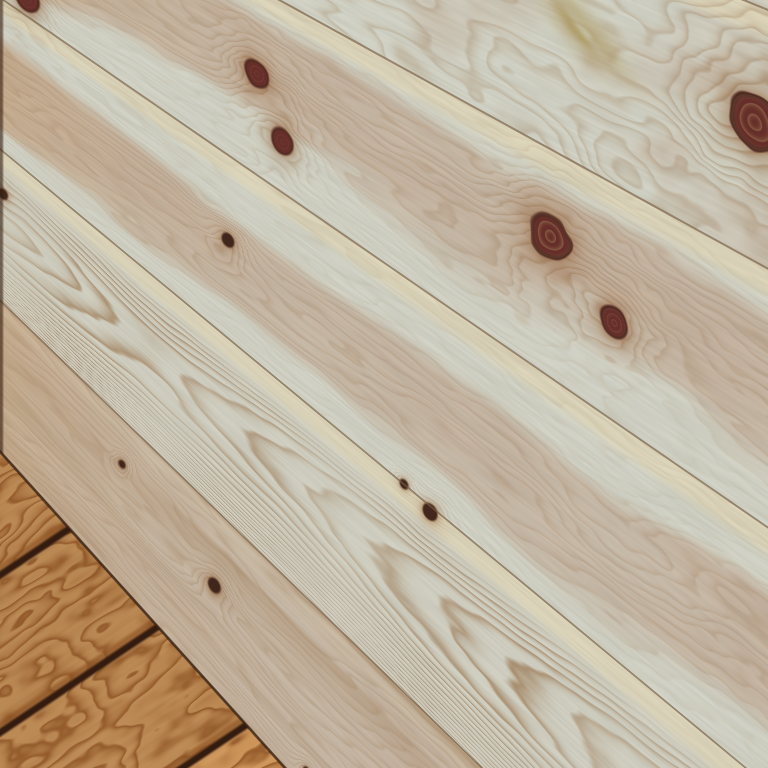
Reproduce this texture procedurally as a three.js fragment shader.

```glsl
// Pale pine wall boards fanning out in perspective, with knots, pink heartwood
// and grain, above a corner of orange deck boards running the other way.
// Board space is (x, v): whole values of v are seams, grain follows v.
varying vec2 vUv;

const vec3 SAPWOOD = vec3(0.81, 0.815, 0.765);
const vec3 CREAM = vec3(0.86, 0.825, 0.71);
const vec3 HEARTWOOD = vec3(0.755, 0.68, 0.605);
const vec3 GRAIN = vec3(0.62, 0.49, 0.35);
const vec3 OLIVE = vec3(0.66, 0.57, 0.32);
const vec3 KNOT_RED = vec3(0.40, 0.18, 0.16);
const vec3 KNOT_DARK = vec3(0.25, 0.15, 0.11);
const vec3 DECK = vec3(0.77, 0.57, 0.35);
const vec3 DECK_GRAIN = vec3(0.54, 0.31, 0.13);
const vec3 GAP = vec3(0.20, 0.11, 0.06);

float hash(vec2 p) { return fract(sin(dot(p, vec2(127.1, 311.7))) * 43758.55); }

float noise(vec2 p) {
  vec2 i = floor(p), f = fract(p);
  f = f * f * (3.0 - 2.0 * f);
  return mix(mix(hash(i), hash(i + vec2(1, 0)), f.x),
             mix(hash(i + vec2(0, 1)), hash(i + vec2(1, 1)), f.x), f.y);
}

float fbm(vec2 p) {
  float sum = 0.0, amp = 0.53;
  for (int i = 0; i < 4; i++) {
    sum += amp * noise(p);
    p = p * 2.03 + 7.1;
    amp *= 0.5;
  }
  return sum;
}

// Perspective fan: seam height and slope both grow evenly with v
float boardWidth(float x) { return 0.197 + 0.14 * x; }
float boardV(vec2 p) { return (p.y + 0.2 - 0.55 * p.x) / boardWidth(p.x); }
vec2 fromBoard(vec2 b) { return vec2(b.x, 0.55 * b.x - 0.2 + b.y * boardWidth(b.x)); }

float line(float d, float w) { return 1.0 - smoothstep(w * 0.4, w * 1.4, abs(d)); }

// Growth ring: slow darkening, then a quick fall
float ring(float phase) {
  float s = fract(phase);
  return s * s * s * (1.0 - smoothstep(0.8, 1.0, s)) * 2.0;
}

// knots = (nearest normalized distance, its radius, grain swirl, halo)
void addKnot(vec2 p, vec2 at, float r, inout vec4 knots) {
  vec2 d = p - fromBoard(at);
  float n = length(vec2(d.x - 0.3 * d.y, d.y * 0.76)) / r;
  n *= 0.88 + 0.24 * noise(p * 50.0);
  if (n < knots.x) knots.xy = vec2(n, r);
  knots.z += exp(-n * n * 0.13);
  knots.w = max(knots.w, exp(-1.9 * max(n - 0.9, 0.0)));
}

vec4 allKnots(vec2 p) {
  vec4 k = vec4(1000.0, 1.0, 0.0, 0.0);
  for (int j = 0; j < 3; j++) {
    float i = float(j) - 1.0, big = max(i, 0.0), n = float(j);
    vec2 at = vec2(0.335 + 0.382 * i, 0.46 - 0.076 * i);
    addKnot(p, at, 0.015 + 0.01 * big, k);
    addKnot(p, at + vec2(0.033 + 0.05 * i * i, 0.275 - 0.075 * i), 0.014 + 0.003 * big, k);
    addKnot(p, vec2(0.159 + 0.12 * n, 3.27 + 0.155 * n * n), 0.004 + 0.004 * mod(n, 2.0), k);
  }
  for (int j = 0; j < 2; j++)
    addKnot(p, vec2(0.526 + 0.034 * float(j), 2.0 + 0.03 * float(j)), 0.005 + 0.004 * float(j), k);
  addKnot(p, vec2(0.297, 1.464), 0.008, k);
  addKnot(p, vec2(0.004, 2.28), 0.006, k);
  addKnot(p, vec2(0.983, -0.543), 0.032, k);
  return k;
}

vec3 wall(vec2 p, float v) {
  float x = p.x, id = floor(v), f = v - id;
  vec4 k = allKnots(p);
  float wob = fbm(vec2(x * 5.0, v * 4.0)) - 0.5;

  // Heartwood band of each board
  vec2 band = id == 0.0 ? vec2(0.17, 0.70) : id == 1.0 ? vec2(0.29, 0.79) : vec2(-0.3, 1.4);
  float heart = smoothstep(band.x - 0.06, band.x + 0.06, f + wob * 0.2)
              * (1.0 - smoothstep(band.y - 0.1, band.y + 0.1, f + wob * 0.45));
  if (id == 2.0) heart = 0.12;
  if (id < 0.0) heart = 0.65 * smoothstep(0.48, 0.7, fbm(p * 5.0 + 3.0));
  vec3 col = mix(SAPWOOD, HEARTWOOD, heart * (0.82 + 0.5 * wob));
  col = mix(col, DECK, 0.3 * heart * exp(-x * 7.0));
  col = mix(col, CREAM, (1.0 - smoothstep(0.07, 0.14, f)) * (id == 3.0 ? 0.2 : 0.8));

  // Straight, cathedral or contour grain
  float phase = v * 17.0 + wob * 8.0 + k.z * 4.0, strength = 0.08 + 0.14 * heart;
  if (id == 2.0) {
    float arch = sqrt((x - 0.2) * (x - 0.2) + 0.0004) - 4.5 * (f - 0.47) * (f - 0.47);
    phase = -arch * 12.0 + wob * 2.8 + k.z;
    strength = 0.5 * smoothstep(0.1, 0.2, f) * (0.5 + noise(p * 9.0));
  } else if (id < 0.0) {
    phase = fbm(vec2(x * 3.5, v * 1.8)) * 15.0 + k.z * 3.0;
    strength = 0.25;
  }
  strength += 0.2 * min(k.z, 1.0);
  col = mix(col, GRAIN, strength * ring(phase));

  // Fibres, dark streaks and an olive stain
  col *= 0.975 + 0.05 * noise(vec2(x * 25.0, v * 90.0));
  float streak = smoothstep(0.5, 0.85, noise(vec2(x * 3.0, v * 13.0)));
  if (id == 3.0) col = mix(col, GRAIN, streak * (0.15 + 0.35 * (1.0 - smoothstep(0.1, 0.35, f))));
  vec2 s = p - vec2(0.76, 0.04);
  float across = s.x - 0.75 * s.y;
  float stain = exp(-across * across * 1500.0 - s.y * s.y * 350.0);
  col = mix(col, OLIVE, stain * (0.35 + 0.7 * noise(vec2(across * 90.0, s.y * 14.0))));

  // Knots with halo, rings and dark rim
  col = mix(col, DECK_GRAIN, 0.5 * k.w);
  vec3 core = mix(KNOT_DARK, KNOT_RED, smoothstep(0.008, 0.014, k.y));
  core = mix(core, GRAIN, 0.45 * ring(k.x * 3.0 + wob) * smoothstep(0.01, 0.025, k.y));
  core = mix(core, KNOT_DARK, 0.6 * line(k.x - 0.92, 0.12));
  float soft = 0.0018 / k.y;
  col = mix(col, core, 1.0 - smoothstep(1.0 - soft, 1.0 + soft, k.x));

  // Seams and the left edge
  float seam = (f - floor(f + 0.5)) * boardWidth(x) * 0.77;
  col = mix(col, GRAIN * 0.75, 0.65 * line(seam, 0.0013));
  return mix(col, GAP, 0.6 * (1.0 - smoothstep(0.002, 0.006, x)));
}

vec3 deck(vec2 p) {
  float q = (p.y + 0.67 * p.x - 0.749) / 0.205, id = floor(q), f = q - id;
  float along = p.x - 0.67 * p.y;
  float n = fbm(vec2(along * 5.0 + id * 9.0, q * 2.4));
  vec3 col = DECK * (0.93 + 0.16 * hash(vec2(id, 2.0)));
  col = mix(col, DECK_GRAIN, 0.65 * ring(n * 9.0 + q) + 0.15 * noise(vec2(along * 8.0, q * 45.0)));
  float gap = (f - floor(f + 0.5)) * 0.17;
  col = mix(col, DECK_GRAIN, 0.6 * line(gap + 0.006, 0.007));
  return mix(col, GAP, line(gap, 0.005));
}

void main() {
  vec2 p = vec2(vUv.x, 1.0 - vUv.y);
  float v = boardV(p), edge = (v - 4.0) * boardWidth(p.x) * 0.68;
  vec3 col = mix(wall(p, v), deck(p), smoothstep(-0.0015, 0.0015, edge));
  col = mix(col, GAP, 0.75 * line(edge, 0.002));
  gl_FragColor = vec4(col, 1.0);
}
```
